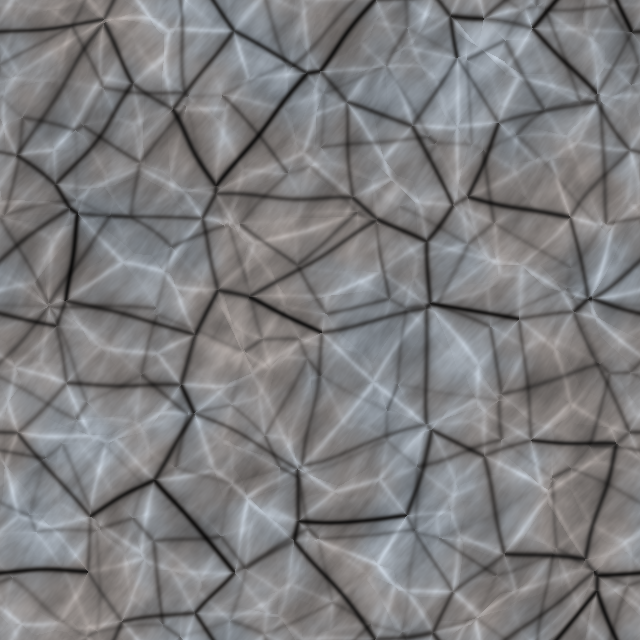
Write a WebGL 1 fragment shader that draws this texture.

```glsl
precision highp float;
// Creased grey rock that tiles: two wrapped Voronoi layers give dark cracks along
// the cell borders and pale ridges along the medial axes of the cells, over
// cloudy gradient noise and fine diagonal grain.
uniform vec2 u_resolution;

vec2 hash2(vec2 p) {
  vec3 q = fract(p.xyx * vec3(0.1031, 0.1030, 0.0973));
  q += dot(q, q.yzx + 33.33);
  return fract((q.xx + q.yz) * q.zy);
}

// Gradient noise that wraps after a whole number of lattice steps.
float cornerSlope(vec2 corner, vec2 offset, vec2 period, float seed) {
  float angle = 6.2832 * hash2(mod(corner, period) + seed).x;
  return dot(vec2(cos(angle), sin(angle)), offset);
}

float noise(vec2 p, vec2 period, float seed) {
  vec2 i = floor(p), f = p - i, e = vec2(1.0, 0.0);
  vec2 u = f * f * f * (f * (f * 6.0 - 15.0) + 10.0);
  float low = mix(cornerSlope(i, f, period, seed),
                  cornerSlope(i + e.xy, f - e.xy, period, seed), u.x);
  float high = mix(cornerSlope(i + e.yx, f - e.yx, period, seed),
                   cornerSlope(i + e.xx, f - e.xx, period, seed), u.x);
  return mix(low, high, u.y);
}

float fbm(vec2 p, vec2 period, float seed) {
  float sum = 0.0, gain = 1.0;
  for (int i = 0; i < 4; i++) {
    sum += gain * noise(p, period, seed + float(i) * 17.0);
    p *= 2.0;
    period *= 2.0;
    gain *= 0.55;
  }
  return sum;
}

// x: distance to the crack, y: distance to the ridge, z: strength of this crack.
vec3 creases(vec2 uv, float cells, float seed) {
  vec2 p = uv * cells, base = floor(p), home = base, toHome = vec2(0.0);
  float nearest = 9.0;
  for (int y = -1; y <= 1; y++) {
    for (int x = -1; x <= 1; x++) {
      vec2 cell = base + vec2(float(x), float(y));
      vec2 d = cell + hash2(mod(cell, cells) + seed) - p;
      if (dot(d, d) < nearest) {
        nearest = dot(d, d);
        toHome = d;
        home = cell;
      }
    }
  }
  // The two closest borders of the home cell: equal distances form the ridge.
  float first = 9.0, second = 9.0, strength = 0.0;
  vec2 firstNormal = vec2(1.0, 0.0), secondNormal = vec2(0.0, 1.0);
  for (int y = -2; y <= 2; y++) {
    for (int x = -2; x <= 2; x++) {
      if (x == 0 && y == 0) continue;
      vec2 cell = home + vec2(float(x), float(y));
      vec2 d = cell + hash2(mod(cell, cells) + seed) - p;
      vec2 normal = normalize(d - toHome);
      float border = dot(0.5 * (d + toHome), normal);
      if (border < first) {
        second = first;
        secondNormal = firstNormal;
        first = border;
        firstNormal = normal;
        strength = hash2(mod(cell, cells) + mod(home, cells) + seed + 5.0).y;
      } else if (border < second) {
        second = border;
        secondNormal = normal;
      }
    }
  }
  float ridge = (second - first) / max(length(firstNormal - secondNormal), 0.5);
  return vec3(vec2(max(first, 0.0), ridge) / cells, strength);
}

// Sharp core with a soft halo.
float crackShade(float d) {
  return 0.5 * exp(-d * d / 0.000018) + 0.28 * exp(-d / 0.013);
}

float ridgeGlow(float d) {
  return 0.6 * exp(-d * d / 0.00002) + 0.5 * exp(-d / 0.014);
}

void main() {
  vec2 uv = gl_FragCoord.xy / u_resolution;
  vec2 bend = vec2(noise(uv * 7.0, vec2(7.0), 3.0), noise(uv * 7.0, vec2(7.0), 41.0));
  vec2 warped = uv + 0.014 * bend;

  // Rock body: broad clouds, and grain sheared along the rising diagonal.
  float clouds = fbm(uv * 5.0, vec2(5.0), 11.0);
  float mottle = fbm(warped * 14.0, vec2(14.0), 23.0);
  vec2 sheared = vec2(warped.x * 15.0, (warped.y - warped.x) * 26.0);
  float grain = fbm(sheared, vec2(15.0, 26.0), 57.0);
  float tone = 0.51 + 0.11 * clouds + 0.07 * mottle + 0.09 * grain;

  // Main folds, then a fainter and finer set.
  vec3 folds = creases(warped, 6.0, 7.0);
  vec3 veins = creases(warped + 0.37, 8.0, 71.0);
  float patches = smoothstep(-0.35, 0.35, noise(uv * 6.0, vec2(6.0), 83.0));
  tone += 0.17 * mix(0.5, 1.0, patches) * ridgeGlow(folds.y);
  tone += 0.08 * mix(1.0, 0.3, patches) * ridgeGlow(veins.y);
  tone *= 1.0 - mix(0.4, 1.1, folds.z) * crackShade(folds.x);
  tone *= 1.0 - mix(0.1, 0.5, veins.z) * crackShade(veins.x);

  // Brown in the dark patches, pale blue in the light ones.
  float cool = fbm(uv * 4.0, vec2(4.0), 97.0) + 0.5 * clouds + 1.2 * (tone - 0.5);
  vec3 brown = vec3(1.035, 0.99, 0.97), blue = vec3(0.965, 1.0, 1.04);
  vec3 color = tone * mix(brown, blue, smoothstep(-0.5, 0.5, cool));
  color += 0.035 * smoothstep(0.2, 0.8, cool) * vec3(0.6, 0.9, 1.2);
  gl_FragColor = vec4(clamp(color, 0.0, 1.0), 1.0);
}
```
